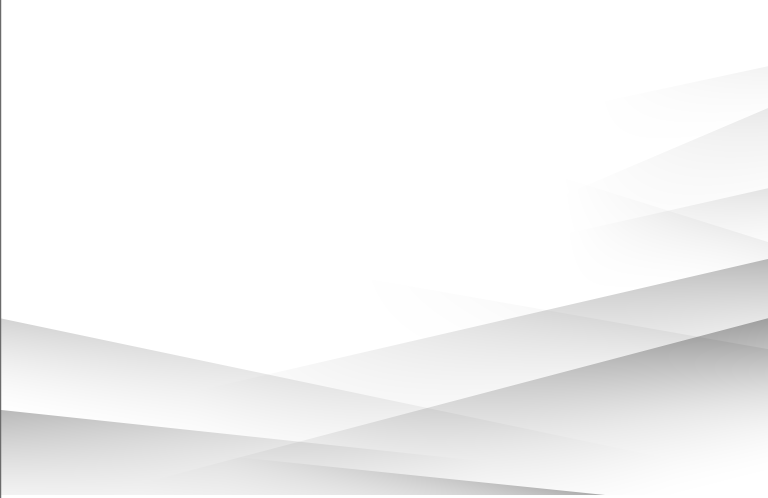
This background is drawn by a Shadertoy shader. Its source:

```glsl
// Draws a white backdrop with overlapping, softly shaded grey diagonal panels.

const int PANEL_COUNT = 10;
const vec3 PAPER = vec3(1.0);
const vec3 RULE_COLOR = vec3(0.42);
const float RULE_WIDTH = 0.0016;    // share of canvas width
const float MARGIN_HEIGHT = 0.006;  // share of canvas height
const float ALONG_POWER = 1.25;     // fade along an edge
const float DEPTH_POWER = 1.7;      // fade below an edge

// Top edge of each panel: dark end xy, faded end xy
const vec4 EDGES[PANEL_COUNT] = vec4[PANEL_COUNT](
    vec4(1.000, 0.867, 0.770, 0.791),
    vec4(1.000, 0.783, 0.735, 0.609),
    vec4(1.000, 0.622, 0.735, 0.530),
    vec4(1.000, 0.514, 0.715, 0.652),
    vec4(1.000, 0.480, 0.250, 0.213),
    vec4(1.000, 0.299, 0.450, 0.448),
    vec4(1.000, 0.361, 0.180, 0.028),
    vec4(0.000, 0.361, 0.880, 0.076),
    vec4(0.000, 0.177, 0.640, 0.072),
    vec4(0.788, 0.006, 0.290, 0.085)
);

// Shading of each panel: strength, depth of the fade
const vec2 SHADES[PANEL_COUNT] = vec2[PANEL_COUNT](
    vec2(0.050, 0.14),
    vec2(0.080, 0.26),
    vec2(0.095, 0.17),
    vec2(0.050, 0.19),
    vec2(0.250, 0.28),
    vec2(0.065, 0.18),
    vec2(0.310, 0.32),
    vec2(0.170, 0.20),
    vec2(0.275, 0.27),
    vec2(0.330, 0.16)
);

// Darkness of one panel, strongest at its edge and dark end
float panelShade(vec2 uv, vec4 edge, vec2 shade, float pixel) {
    vec2 run = edge.zw - edge.xy;
    float t = (uv.x - edge.x) / run.x;
    float depth = edge.y + run.y * t - uv.y;
    float coverage = clamp(depth / pixel + 0.5, 0.0, 1.0);
    float along = pow(clamp(1.0 - t, 0.0, 1.0), ALONG_POWER);
    float below = pow(clamp(1.0 - max(depth, 0.0) / shade.y, 0.0, 1.0), DEPTH_POWER);
    return shade.x * coverage * along * below;
}

void mainImage(out vec4 fragColor, in vec2 fragCoord) {
    vec2 uv = fragCoord / iResolution.xy;
    vec2 pixel = 1.0 / iResolution.xy;

    // Layered translucent panels
    vec3 color = PAPER;
    for (int i = 0; i < PANEL_COUNT; i++) {
        color *= 1.0 - panelShade(uv, EDGES[i], SHADES[i], pixel.y);
    }

    // White strip at the bottom and thin rule at the left
    float margin = clamp((MARGIN_HEIGHT - uv.y) / pixel.y + 0.5, 0.0, 1.0);
    float rule = clamp((RULE_WIDTH - uv.x) / pixel.x + 0.5, 0.0, 1.0);
    color = mix(color, PAPER, margin);
    color = mix(color, RULE_COLOR, rule);

    fragColor = vec4(color, 1.0);
}
```
